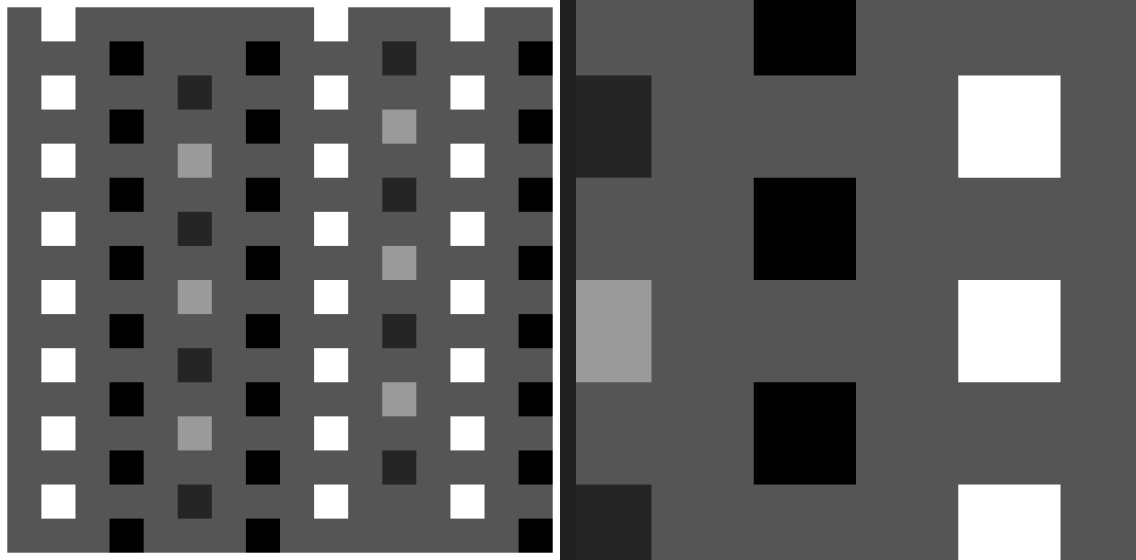
Left: the whole. Right: its middle third, enlarged.
A WebGL 1 fragment shader for this pattern:

```glsl
precision highp float;
// Staggered columns of square tiles in black, white and two greys on a grey board with a white margin.

#define CELLS 16.0
#define MARGIN 0.01302
#define BOARD_GREY 0.333
#define DARK_GREY 0.145
#define LIGHT_GREY 0.605
#define WHITE 1.0
#define BLACK 0.0

uniform vec2 u_resolution;

// Antialiased coverage of a centred square; pixel is one pixel in units of p.
float squareCoverage(vec2 p, float halfSide, float pixel) {
  vec2 inside = clamp((halfSide - abs(p)) / pixel + 0.5, 0.0, 1.0);
  return inside.x * inside.y;
}

// Tone in x and presence in y for one tile of a column.
vec2 tileStyle(float column, float tier, float odd) {
  bool greyColumn = column == 2.0 || column == 5.0;
  if (!greyColumn) return vec2(mix(WHITE, BLACK, odd), 1.0);

  // Grey columns alternate dark and light, and leave one end empty.
  float beat = tier + odd;
  float tone = mix(LIGHT_GREY, DARK_GREY, mod(beat, 2.0));
  return vec2(tone, step(0.5, mod(beat, 8.0)));
}

void main() {
  float side = min(u_resolution.x, u_resolution.y);
  vec2 centred = (gl_FragCoord.xy - 0.5 * u_resolution) / side;
  float cellScale = CELLS / (1.0 - 2.0 * MARGIN);
  float pixel = cellScale / side;

  // Grid units, with rows counted from the top.
  vec2 grid = centred * vec2(1.0, -1.0) * cellScale + 0.5 * CELLS;

  // Outer tiles run under the margin so that no seam shows at the border.
  vec2 cell = clamp(grid, 0.5, CELLS - 0.5);

  // Tiles sit in every second column and row; odd columns drop by one row.
  float column = floor((cell.x - 0.5) / 2.0);
  float odd = mod(column, 2.0);
  float tier = floor((cell.y + 0.5 - odd) / 2.0);
  vec2 tileCentre = vec2(2.0 * column + 1.5, 2.0 * tier + odd + 0.5);

  vec2 style = tileStyle(column, tier, odd);
  float tile = squareCoverage(cell - tileCentre, 0.5, pixel) * style.y;
  float tone = mix(BOARD_GREY, style.x, tile);

  // White margin around the board.
  float board = squareCoverage(grid - 0.5 * CELLS, 0.5 * CELLS, pixel);
  gl_FragColor = vec4(vec3(mix(WHITE, tone, board)), 1.0);
}
```
